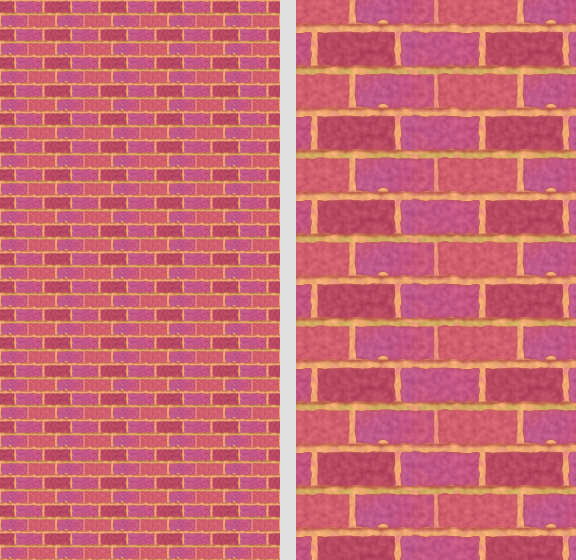
Left, the full canvas; right, a detail of the centre.
A Shadertoy shader for this pattern:

```glsl
// Draws a wall of rose and plum bricks with worn orange mortar, tiling seamlessly.

const vec2 REPEATS = vec2(5.0, 20.0);   // each repeat holds two bricks by two rows
const vec2 CELL = vec2(2.0, 1.0);       // size of one repeat; a brick is 1 by 0.5

const vec3 PLUM = vec3(0.77, 0.33, 0.51);
const vec3 ROSE = vec3(0.82, 0.37, 0.43);
const vec3 WINE = vec3(0.72, 0.28, 0.38);
const vec3 VIOLET = vec3(0.72, 0.37, 0.60);
const vec3 APRICOT = vec3(0.95, 0.67, 0.45);
const vec3 CORAL = vec3(0.93, 0.55, 0.51);
const vec3 OLIVE = vec3(0.81, 0.69, 0.36);
const vec3 RUST = vec3(0.73, 0.36, 0.28);

vec2 hashGradient(vec2 cell) {
    vec3 h = fract(vec3(cell.xyx) * vec3(0.1031, 0.1030, 0.0973));
    h += dot(h, h.yzx + 33.33);
    float angle = 6.2832 * fract((h.x + h.y) * h.z);
    return vec2(cos(angle), sin(angle));
}

float cornerValue(vec2 cell, vec2 corner, vec2 f, vec2 period) {
    return dot(hashGradient(mod(cell + corner, period)), f - corner);
}

// Gradient noise that wraps after one repeat, for a whole-number frequency
float wrapNoise(vec2 p, float frequency, float seed) {
    vec2 period = CELL * frequency;
    vec2 q = p * frequency + seed;
    vec2 cell = floor(q);
    vec2 f = q - cell;
    vec2 u = f * f * f * (f * (f * 6.0 - 15.0) + 10.0);
    float low = mix(cornerValue(cell, vec2(0, 0), f, period),
                    cornerValue(cell, vec2(1, 0), f, period), u.x);
    float high = mix(cornerValue(cell, vec2(0, 1), f, period),
                     cornerValue(cell, vec2(1, 1), f, period), u.x);
    return mix(low, high, u.y);
}

float boxDistance(vec2 p, vec2 halfSize, float radius) {
    vec2 q = abs(p) - halfSize + radius;
    return length(max(q, 0.0)) + min(max(q.x, q.y), 0.0) - radius;
}

vec3 brickColor(vec2 p, vec2 local, float odd, float second) {
    vec3 base = mix(PLUM, mix(ROSE, WINE, odd), second);
    float blotch = wrapNoise(p, 3.0, 2.0);
    float grain = wrapNoise(p, 12.0, 5.0) + 0.6 * wrapNoise(p, 23.0, 9.0);
    // Violet bloom toward the left of the plum bricks
    float bloom = (1.0 - second) * smoothstep(0.2, -0.45, local.x + 0.5 * blotch);
    base = mix(base, VIOLET, 0.4 * bloom);
    base = mix(base, ROSE, 0.4 * smoothstep(0.0, 0.5, blotch));
    return base + vec3(0.09, 0.08, 0.07) * grain;
}

vec3 mortarColor(vec2 p, float bedSide, float bed, float underOdd, float thin) {
    float stain = wrapNoise(p, 7.0, 3.0);
    vec3 color = mix(APRICOT, CORAL, smoothstep(-0.1, 0.4, stain + 0.35 * thin));
    float mossy = bed * mix(0.25, 0.85, underOdd) * smoothstep(-0.3, 0.15, stain);
    color = mix(color, OLIVE, mossy);
    // Shadow cast on the bed by the brick above
    float shade = bed * smoothstep(0.0, 0.045, bedSide + 0.03 * stain);
    return mix(color, RUST, 0.9 * shade) + 0.08 * wrapNoise(p, 16.0, 1.0);
}

void mainImage(out vec4 fragColor, in vec2 fragCoord) {
    vec2 p = fragCoord / iResolution.xy * REPEATS * CELL;
    float pixel = REPEATS.y / iResolution.y;

    // Running bond: odd rows are shifted by about half a brick
    float row = floor(p.y * 2.0);
    float odd = mod(row, 2.0);
    float along = p.x - 0.55 * odd;
    float second = mod(floor(along), 2.0);
    vec2 local = vec2(fract(along) - 0.5, 0.5 * fract(p.y * 2.0) - 0.25);

    // The middle joint of each even row is thinner
    float thin = (1.0 - odd) * mod(floor(along + 0.5), 2.0);
    vec2 gap = vec2(mix(0.036, 0.022, thin), 0.048);

    // Worn outline with a chip in the lower edge of one plum brick
    float wear = 0.022 * wrapNoise(p, 6.0, 4.0) + 0.014 * wrapNoise(p, 14.0, 7.0);
    float d = boxDistance(local, vec2(0.5, 0.25) - gap, 0.025) + wear;
    float chip = 0.035 - length((local - vec2(-0.13, -0.19)) * vec2(0.6, 1.0));
    d = max(d, mix(-1.0, chip, (1.0 - odd) * (1.0 - second)));

    // Bed joint coordinates, measured upward from the nearest row boundary
    float boundary = floor(p.y * 2.0 + 0.5);
    float bedSide = p.y - 0.5 * boundary;
    float bed = 1.0 - smoothstep(0.04, 0.065, abs(bedSide));
    float underOdd = mod(boundary, 2.0);

    vec3 brick = brickColor(p, local, odd, second);
    brick = mix(brick, RUST, 0.45 * smoothstep(-0.035, 0.0, d));
    vec3 mortar = mortarColor(p, bedSide, bed, underOdd, thin);
    vec3 color = mix(brick, mortar, smoothstep(-0.6 * pixel, 0.6 * pixel, d));
    fragColor = vec4(clamp(color, 0.0, 1.0), 1.0);
}
```
